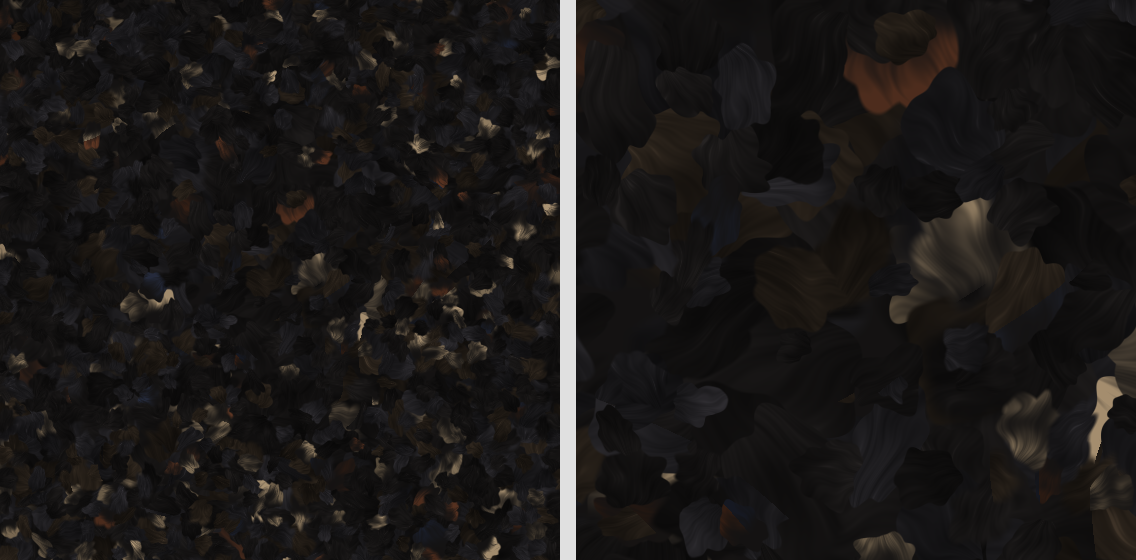
Left: the whole. Right: its middle third, enlarged.
A Shadertoy shader for this texture:

```glsl
const int LAYERS = 7;
const float COARSE_CELLS = 8.0;    // flakes across the canvas, first layer
const float LAYER_GROWTH = 1.27;   // cell count ratio between layers
const float STREAK_DEPTH = 0.36;
const float OUTLINE_WOBBLE = 0.42;
const float WARP = 0.012;
const vec3 SOOT  = vec3(0.077, 0.071, 0.070);
const vec3 SLATE = vec3(0.112, 0.108, 0.118);
const vec3 UMBER = vec3(0.132, 0.108, 0.084);
const vec3 NAVY  = vec3(0.095, 0.110, 0.155);
const vec3 RUST  = vec3(0.225, 0.130, 0.085);
const vec3 TAN   = vec3(0.400, 0.345, 0.270);

vec4 hash4(vec3 p) {
    vec4 q = fract(p.xyzx * vec4(0.1031, 0.1030, 0.0973, 0.1099));
    q += dot(q, q.wzxy + 33.33);
    return fract((q.xxyz + q.yzzw) * q.zywx);
}

vec2 gradientAt(vec2 cell) {
    float a = 6.2832 * hash4(vec3(cell, 7.0)).x;
    return vec2(cos(a), sin(a));
}

// Gradient noise, roughly -0.7 to 0.7
float gradientNoise(vec2 p) {
    vec2 i = floor(p), f = p - i;
    vec2 u = f * f * f * (f * (f * 6.0 - 15.0) + 10.0);
    vec2 e = vec2(1.0, 0.0);
    float low = mix(dot(gradientAt(i), f), dot(gradientAt(i + e), f - e), u.x);
    float high = mix(dot(gradientAt(i + e.yx), f - e.yx), dot(gradientAt(i + 1.0), f - 1.0), u.x);
    return mix(low, high, u.y);
}

vec3 pigment(float pick) {
    if (pick < 0.50) return SOOT;
    if (pick < 0.755) return SLATE;
    if (pick < 0.90) return UMBER;
    if (pick < 0.92) return NAVY;
    if (pick < 0.955) return RUST;
    return TAN;
}

// Streaks fan out from a point behind the flake; q is in flake radii
vec3 flakeColor(vec2 q, vec4 look, float brightBias) {
    float pick = look.x + brightBias * look.x;
    vec3 tint = pigment(pick);
    vec2 fan = q + vec2(1.5, 0.0);
    float angle = atan(fan.y, fan.x);
    float reach = length(fan);
    float bend = gradientNoise(q * 1.3 + look.zw * 50.0);
    vec2 grain = vec2(angle * 7.0 + bend * 1.6, reach * 1.1) + look.yz * 90.0;
    float streak = gradientNoise(grain) + 0.5 * gradientNoise(grain * vec2(2.7, 1.5));
    float ramp = smoothstep(-0.9, 0.9, q.x * (look.w - 0.5) * 2.4 + bend * 0.7);
    float shade = mix(0.72, 1.2, ramp) * mix(0.68, 1.15, look.y);
    if (pick >= 0.90) {
        float glow = ramp * ramp * (1.0 + 0.8 * streak);
        return mix(SOOT, tint * mix(0.75, 1.7, look.y), clamp(glow * 1.1, 0.0, 1.0));
    }
    float sheen = smoothstep(0.35, 0.8, streak) * look.z * 0.5;
    return tint * max(shade * (1.0 + STREAK_DEPTH * streak) + sheen, 0.2);
}

// Signed distance in flake radii: lobed, ragged outline with scallops
float flakeOutline(vec2 q, vec4 look) {
    float angle = atan(q.y, q.x);
    vec2 rim = vec2(cos(angle), sin(angle));
    float lobes = gradientNoise(rim * 1.6 + look.xy * 70.0);
    float scallop = abs(sin(angle * floor(3.0 + 4.0 * look.z) * 0.5 + look.w * 6.0));
    return length(q) - 0.82 - OUTLINE_WOBBLE * lobes - 0.13 * scallop;
}

void mainImage(out vec4 fragColor, in vec2 fragCoord) {
    vec2 uv = fragCoord / iResolution.y;
    float pixel = 1.0 / iResolution.y;
    vec2 fromCentre = fragCoord / iResolution.xy - vec2(0.43, 0.52);

    // Small bright chips gather toward the borders
    float clutter = smoothstep(0.10, 0.52, length(fromCentre) + 0.22 * gradientNoise(uv * 4.0));
    vec2 warped = uv + WARP * vec2(gradientNoise(uv * 19.0), gradientNoise(uv * 19.0 + 40.0));
    vec3 color = SOOT;
    float cells = COARSE_CELLS;

    // Paint flakes from the coarsest layer to the finest
    for (int layer = 0; layer < LAYERS; layer++) {
        float fine = float(layer) / float(LAYERS - 1);
        float presence = mix(1.0, mix(0.10, 0.55, clutter), fine);
        float brightBias = 0.085 * fine * clutter - 0.03 * (1.0 - clutter);
        float order = layer % 2 == 0 ? 1.0 : -1.0;
        vec2 p = warped * cells + float(layer) * vec2(3.7, 5.3);
        vec2 home = floor(p);
        for (int k = 0; k < 9; k++) {
            vec2 cell = home + order * vec2(k % 3 - 1, k / 3 - 1);
            vec4 place = hash4(vec3(cell, float(layer) + 11.0));
            if (place.w > presence) continue;
            vec4 look = hash4(vec3(cell, float(layer) + 31.0));
            vec4 form = hash4(vec3(cell, float(layer) + 53.0));
            vec2 offset = p - cell - 0.5 - 0.7 * (place.xy - 0.5);
            float turn = 6.2832 * place.z;
            float c = cos(turn), s = sin(turn);
            float radius = mix(0.42, 0.70, form.x);
            float stretch = mix(1.0, 1.35, form.y * form.y);
            vec2 q = mat2(c, -s, s, c) * offset / (radius * vec2(stretch, 1.0 / stretch));
            if (dot(q, q) > 2.2) continue;
            float soft = pixel * cells / radius + 0.3 * pow(form.z, 6.0);
            float cover = 1.0 - smoothstep(-soft, soft, flakeOutline(q, form));
            if (cover > 0.0) color = mix(color, flakeColor(q, look, brightBias), cover);
        }
        cells *= LAYER_GROWTH;
    }
    fragColor = vec4(color, 1.0);
}
```
